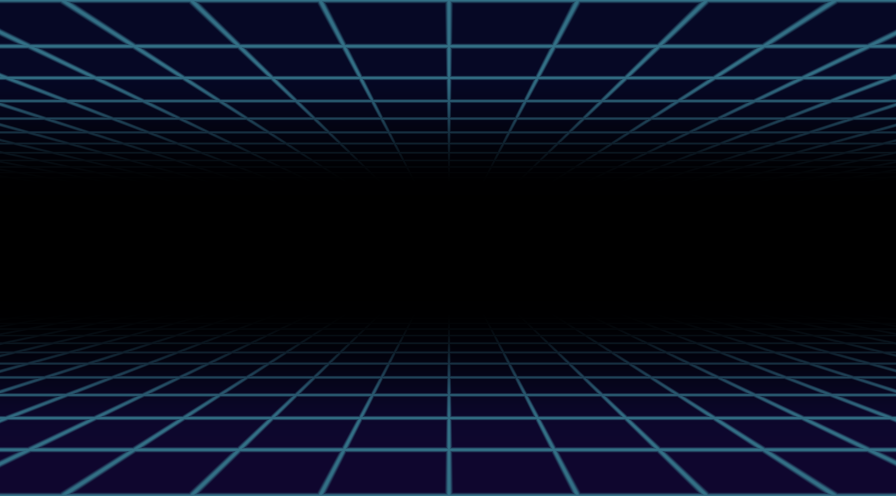
Write a Shadertoy shader that draws this background.

```glsl
#define COLUMN_SPACING 0.520
#define ROW_DENSITY 4.365
#define COLUMN_WIDTH 0.0125
#define ROW_WIDTH 0.0105
#define CENTER_SHIFT 0.004
#define FADE_START 0.25
#define FADE_END 0.74
#define LINE_COLOR vec3(0.20, 0.44, 0.52)
#define CEILING_COLOR vec3(0.022, 0.030, 0.140)
#define FLOOR_COLOR vec3(0.058, 0.025, 0.175)

// Distance to the nearest whole number
float gridDistance(float coordinate) {
    return abs(fract(coordinate + 0.5) - 0.5);
}

// Soft line whose strength drops once it is thinner than a pixel
float softLine(float dist, float halfWidth, float pixel) {
    float radius = max(halfWidth, 0.6 * pixel);
    return halfWidth / radius * (1.0 - smoothstep(0.15 * radius, 1.6 * radius, dist));
}

void mainImage(out vec4 fragColor, in vec2 fragCoord) {
    // Half the canvas height is one unit; the horizon lies at zero
    vec2 p = (2.0 * fragCoord - iResolution.xy) / iResolution.y;
    p.x -= CENTER_SHIFT;
    float pixel = 2.0 / iResolution.y;
    float height = max(abs(p.y), 0.001);

    // Perspective columns, measured across their slant
    float slope = p.x / height;
    float columnDist = gridDistance(slope / COLUMN_SPACING) * COLUMN_SPACING * height;
    columnDist /= sqrt(1.0 + slope * slope);
    float columns = softLine(columnDist, COLUMN_WIDTH * height, pixel);

    // Perspective rows, evenly spaced in depth
    float depth = ROW_DENSITY * (1.0 / height - 1.0);
    float rowDist = gridDistance(depth) * height * height / ROW_DENSITY;
    float rows = softLine(rowDist, ROW_WIDTH * height, pixel);

    // Dark surfaces and glowing grid fade into the distance
    float fade = smoothstep(FADE_START, FADE_END, height);
    float floorTint = step(p.y, 0.0) * smoothstep(0.3, 0.9, height);
    vec3 color = mix(CEILING_COLOR, FLOOR_COLOR, floorTint) * fade;
    color = mix(color, LINE_COLOR, max(columns, rows) * fade);
    color += vec3(0.0, 0.0, 0.006) * smoothstep(0.1, 0.4, height);

    fragColor = vec4(color, 1.0);
}
```
